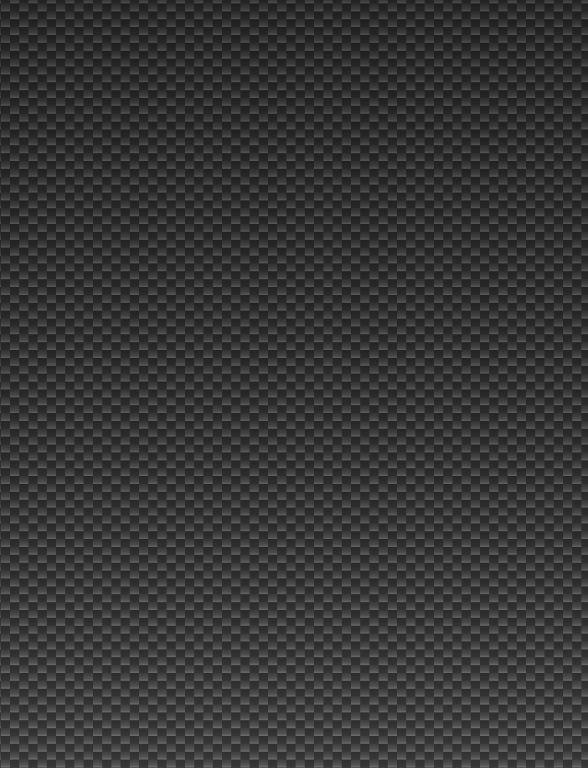
Write a Shadertoy shader that draws this texture.

```glsl
// Dark carbon-fibre weave: a checkerboard of shaded strands that brightens towards the bottom.

// Grey level of the weave at uv (0..1, y measured downwards)
float weave(vec2 uv) {
    // 32 by 49 repeats, each of two by two cells
    vec2 grid = uv * vec2(63.8, 97.5) - vec2(0.08, 0.44);
    vec2 cell = floor(grid);
    vec2 local = fract(grid);
    float raised = 1.0 - mod(cell.x + cell.y, 2.0);

    // Overall light falling off towards the top
    float base = mix(0.135, 0.178, uv.y) + 0.03 * uv.y * uv.y * uv.y;

    // Raised strands brighten downwards to a lit lower edge
    float lit = 0.035 + 0.11 * local.y + 0.05 * smoothstep(0.65, 0.95, local.y);
    lit *= 0.88 + 0.24 * uv.y;

    // Sunken strands are darkest just below the strand above them
    float sunk = 0.03 * local.y - 0.018;
    return base + mix(sunk, lit, raised);
}

void mainImage(out vec4 fragColor, in vec2 fragCoord) {
    // Average a 5 by 5 grid of samples for smooth edges
    float grey = 0.0;
    for (int j = 0; j < 5; j++) {
        for (int i = 0; i < 5; i++) {
            vec2 offset = (vec2(i, j) - 2.0) * 0.2;
            vec2 uv = (fragCoord + offset) / iResolution.xy;
            grey += weave(vec2(uv.x, 1.0 - uv.y)) / 25.0;
        }
    }
    fragColor = vec4(vec3(grey), 1.0);
}
```
